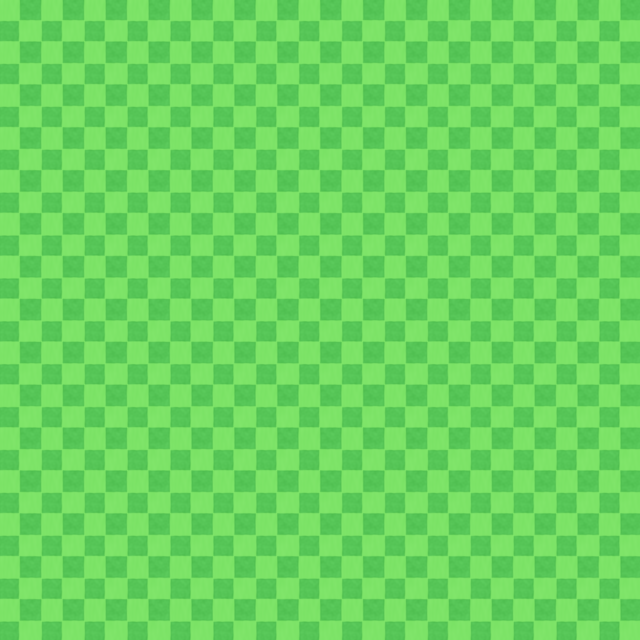
Write a WebGL 1 fragment shader that draws this pattern.

```glsl
precision highp float;
// Soft, hand-painted green checkerboard. Each repeat holds two dark squares
// of slightly different size, drawn as rounded-box distances over a light
// ground; tileable gradient noise wobbles the edges and mottles the paint.

uniform vec2 u_resolution;

const float REPEATS = 14.92;               // repeats across the canvas
const vec2 LARGE_CENTER = vec2(0.712, 0.218);  // in repeats, from the top left
const vec2 LARGE_HALF = vec2(0.247, 0.249);
const vec2 SMALL_CENTER = vec2(0.209, 0.726);
const vec2 SMALL_HALF = vec2(0.231, 0.232);
const float CORNER = 0.02;                 // corner radius
const float SOFTNESS = 0.014;              // half width of the painted edge
const float WOBBLE = 0.008;                // edge displacement
const float RIM_WIDTH = 0.045;             // darker border inside the squares
const float RIM_DEPTH = 0.025;
const float MOTTLE = 0.035;                // brightness variation of the paint
const vec3 LIGHT_GREEN = vec3(0.490, 0.892, 0.406);
const vec3 DARK_GREEN = vec3(0.335, 0.772, 0.338);

vec2 gradient(vec2 cell) {
  float angle = 6.2832 * fract(sin(dot(cell, vec2(127.1, 311.7))) * 4375.85);
  return vec2(cos(angle), sin(angle));
}

// Gradient noise that wraps after "period" cells.
float tileNoise(vec2 p, vec2 period) {
  vec2 i = floor(p);
  vec2 f = p - i;
  vec2 w = f * f * f * (f * (f * 6.0 - 15.0) + 10.0);
  vec2 lo = mod(i, period);
  vec2 hi = mod(i + 1.0, period);
  float a = dot(gradient(lo), f);
  float b = dot(gradient(vec2(hi.x, lo.y)), f - vec2(1.0, 0.0));
  float c = dot(gradient(vec2(lo.x, hi.y)), f - vec2(0.0, 1.0));
  float d = dot(gradient(hi), f - 1.0);
  return mix(mix(a, b, w.x), mix(c, d, w.x), w.y);
}

float noiseAt(vec2 p, vec2 frequency) {
  return tileNoise(p * frequency, frequency);
}

// Signed distance to a rounded box, with its center repeated every unit.
float repeatedBox(vec2 p, vec2 center, vec2 halfSize) {
  vec2 local = fract(p - center + 0.5) - 0.5;
  vec2 q = abs(local) - halfSize + CORNER;
  return length(max(q, 0.0)) + min(max(q.x, q.y), 0.0) - CORNER;
}

void main() {
  float side = min(u_resolution.x, u_resolution.y);
  float pixel = REPEATS / side;
  vec2 p = vec2(gl_FragCoord.x, u_resolution.y - gl_FragCoord.y) * pixel;

  // Dark squares with uneven edges
  vec2 wobble = vec2(noiseAt(p, vec2(7.0)), noiseAt(p.yx, vec2(9.0)));
  vec2 q = p + WOBBLE * wobble;
  float dist = min(repeatedBox(q, LARGE_CENTER, LARGE_HALF),
                   repeatedBox(q, SMALL_CENTER, SMALL_HALF));
  float edge = SOFTNESS + 0.5 * pixel;
  float dark = 1.0 - smoothstep(-edge, edge, dist);

  // Paint: broad patches, fine grain and faint vertical strokes
  float patches = noiseAt(p, vec2(6.0));
  float grain = noiseAt(p, vec2(15.0));
  float strokes = noiseAt(p, vec2(14.0, 3.0));
  float darkPaint = MOTTLE * (patches + 0.6 * grain);
  float lightPaint = 0.6 * MOTTLE * (strokes + 0.5 * patches);

  float rim = 1.0 - smoothstep(0.0, RIM_WIDTH, -dist);
  vec3 darkColor = DARK_GREEN + darkPaint - RIM_DEPTH * rim;
  vec3 lightColor = LIGHT_GREEN + lightPaint * vec3(1.0, 0.5, 0.9);
  gl_FragColor = vec4(mix(lightColor, darkColor, dark), 1.0);
}
```
